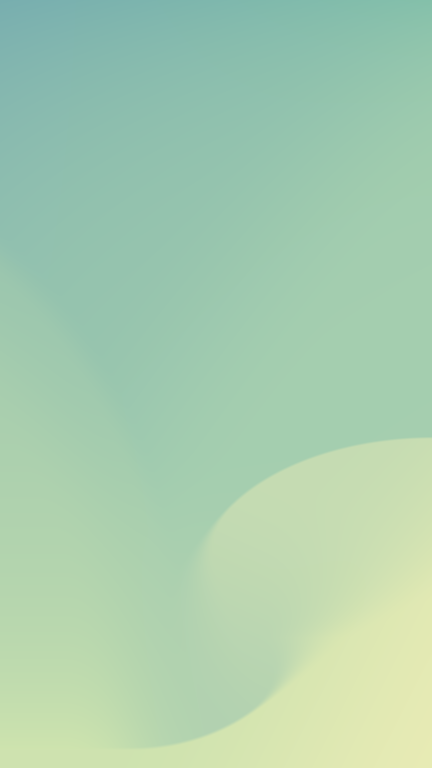
Give the GLSL for this background, as a Shadertoy shader.

```glsl
#define SKY_LEFT   vec3(0.470, 0.682, 0.688)
#define SKY_RIGHT  vec3(0.518, 0.753, 0.667)
#define MIST_COOL  vec3(0.602, 0.776, 0.684)
#define MIST_WARM  vec3(0.646, 0.808, 0.686)
#define FOLD_TOP   vec3(0.640, 0.796, 0.682)
#define FOLD_BASE  vec3(0.808, 0.892, 0.682)
#define PETAL_LIT  vec3(0.772, 0.860, 0.698)
#define PETAL_DIM  vec3(0.702, 0.822, 0.690)
#define SAND_PALE  vec3(0.808, 0.888, 0.686)
#define SAND_WARM  vec3(0.912, 0.922, 0.708)

// 1 where the signed distance is negative, with a soft border
float cover(float dist, float softness) {
    return smoothstep(softness, -softness, dist);
}

// Hazy backdrop, clearing faster on the right and paling at the foot
vec3 backdrop(vec2 p) {
    float depth = 1.0 - exp((p.y - 1.0) * (4.0 + 5.5 * p.x));
    float warmth = smoothstep(0.2, 0.75, p.x + (0.56 - p.y) * 1.2);
    vec3 mist = mix(MIST_COOL, MIST_WARM, warmth);
    mist = mix(mist, PETAL_DIM, 0.9 * smoothstep(0.42, 0.1, p.y));
    return mix(mix(SKY_LEFT, SKY_RIGHT, p.x), mist, depth);
}

// Left sheet bounded by a falling curve, thinning towards its border
float foldMask(vec2 p) {
    float drop = 0.668 - p.y;
    float edge = 0.45 * (1.0 - exp(-4.0 * drop)) + 0.08 * drop;
    float slope = 1.8 * exp(-4.0 * drop) + 0.08;
    float dist = (p.x - edge) / sqrt(1.0 + slope * slope);
    return cover(dist, 0.03) * mix(0.5, 1.0, cover(dist + 0.11, 0.11));
}

vec3 foldColor(vec2 p) {
    float glow = exp(-p.y * 5.0) * (1.0 - 0.7 * smoothstep(0.15, 0.5, p.x));
    float lift = 0.1 * smoothstep(0.6, 0.3, p.y);
    return mix(FOLD_TOP, FOLD_BASE, clamp(glow + lift, 0.0, 1.0));
}

// Half ellipse, crisp above and dissolving below
float petalMask(vec2 p) {
    vec2 q = p - vec2(1.0, 0.245);
    vec2 radius = vec2(0.545, q.y > 0.0 ? 0.185 : 0.33);
    float dist = (length(q / radius) - 1.0) * 0.185;
    return cover(dist, mix(0.03, 0.002, smoothstep(0.17, 0.34, p.y)));
}

vec3 petalColor(vec2 p) {
    float light = smoothstep(0.02, 0.42, p.y + 0.25 * (p.x - 0.5));
    return mix(PETAL_DIM, PETAL_LIT, light);
}

// Sand sweeps around an ellipse, then melts upward to the right
float sandMask(vec2 p) {
    vec2 q = p - vec2(0.3, 0.21);
    q.x -= 1.8 * max(p.y - 0.17, 0.0);
    vec2 hollow = vec2(max(q.x, 0.0) / 0.42, max(-q.y, 0.0) / 0.185);
    float dist = (1.0 - length(hollow)) * 0.2;
    return cover(dist, mix(0.003, 0.19, smoothstep(0.07, 0.38, p.y)));
}

vec3 sandColor(vec2 p) {
    return mix(SAND_PALE, SAND_WARM, smoothstep(0.25, 1.1, p.x - 0.9 * p.y));
}

void mainImage(out vec4 fragColor, in vec2 fragCoord) {
    vec2 p = fragCoord / iResolution.xy;
    float petal = petalMask(p);

    // Sand stays below the upper rim of the petal
    float sand = sandMask(p) * mix(1.0, petal, smoothstep(0.2, 0.28, p.y));

    // Layers from back to front
    vec3 color = backdrop(p);
    color = mix(color, foldColor(p), foldMask(p));
    color = mix(color, petalColor(p), petal);
    color = mix(color, sandColor(p), sand);

    fragColor = vec4(color, 1.0);
}
```
